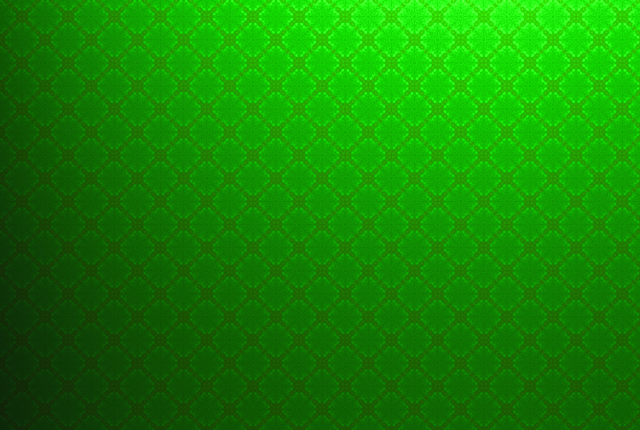
Reproduce this pattern procedurally as a Shadertoy shader.

```glsl
// Green damask wallpaper: staggered leafy medallions of broken filigree over a dotted olive ground, lit from the upper right.

const float PERIOD = 0.1074;                  // medallion spacing, in canvas heights
const vec2 ANCHOR = vec2(0.8566, 0.8537);     // centre of one medallion
const float TAU = 6.2831853;
const int SAMPLES = 3;                        // supersampling per axis

float hash(vec2 p) {
    vec3 h = fract(vec3(p.xyx) * 0.1031);
    h += dot(h, h.yzx + 33.33);
    return fract((h.x + h.y) * h.z);
}

float fill(float d, float soft) {
    return 1.0 - smoothstep(-soft, soft, d);
}

float stroke(float d, float halfWidth, float soft) {
    return fill(abs(d) - halfWidth, soft);
}

// Approximate distance to a leaf of the given radii, turned by an angle
float leaf(vec2 p, float angle, vec2 radii) {
    float c = cos(angle), s = sin(angle);
    vec2 q = vec2(c * p.x + s * p.y, c * p.y - s * p.x);
    return (length(q / radii) - 1.0) * min(radii.x, radii.y);
}

// Nearest centre of two interleaved square grids, giving diamond cells
vec2 diamondCell(vec2 p) {
    vec2 a = p - floor(p + 0.5);
    vec2 b = fract(p) - 0.5;
    return abs(a.x) + abs(a.y) < 0.5 ? a : b;
}

// Medallion outline: four broad lobes, notched at their tips
float rimRadius(float angle) {
    return 0.348 + 0.030 * cos(4.0 * angle) - 0.016 * cos(16.0 * angle);
}

// Leaf clusters on the shoulders of each lobe
float shoulderLeaves(vec2 q, float soft) {
    float cover = 0.0;
    for (int i = 0; i < 3; i++) {
        float angle = 0.16 + 0.19 * float(i);
        vec2 centre = (rimRadius(angle) - 0.045) * vec2(cos(angle), sin(angle));
        float turn = angle + 0.7 * (float(i) - 1.0);
        float strength = 1.0 - 0.2 * float(i);
        cover = max(cover, strength * fill(leaf(q - centre, turn, vec2(0.038, 0.021)), soft));
    }
    return cover;
}

// Dotted ground between medallions, with a rosette at each crossing
float groundTone(vec2 q, float soft) {
    float edge = (0.5 - q.x - q.y) * 0.707;
    float bead = length(vec2(edge, (fract((q.x - q.y) * 8.0) - 0.5) * 0.088));
    vec2 c = q - vec2(0.5, 0.0);
    float cr = length(c);
    float petals = 0.062 + 0.014 * cos(8.0 * atan(c.y, c.x));
    float tone = 0.82 + 0.11 * fill(bead - 0.017, soft);
    tone += 0.05 * cos(TAU * 9.0 * c.x) * cos(TAU * 9.0 * c.y);
    tone += 0.06 * stroke(cr - petals, 0.011, soft);
    return tone - 0.08 * fill(cr - 0.025, soft);
}

// Filigree and leaves inside the medallion
float medallionTone(vec2 q, float r, float angle, float soft) {
    float tone = 0.96;
    float lace = cos(16.0 * angle) * cos(TAU * 10.0 * r);
    tone += 0.05 * lace * smoothstep(0.06, 0.16, r);
    tone -= 0.09 * stroke(r - 0.165 - 0.040 * cos(8.0 * angle), 0.009, soft);
    tone -= 0.08 * stroke(r - 0.080 - 0.020 * cos(8.0 * angle), 0.009, soft);
    tone -= 0.08 * stroke(q.y, 0.007, soft) * fill(abs(r - 0.20) - 0.12, soft);
    tone -= 0.08 * stroke((q.x - q.y) * 0.707, 0.007, soft) * fill(abs(r - 0.18) - 0.10, soft);
    tone -= 0.09 * fill(r - 0.030, soft);
    return tone + 0.20 * shoulderLeaves(q, soft);
}

// Tone of the ornament: x = brightness, y = olive tint
vec2 ornament(vec2 p, float soft) {
    vec2 q = abs(p);
    q = vec2(max(q.x, q.y), min(q.x, q.y));
    float r = length(q);
    float angle = atan(q.y, q.x);
    float inside = fill(r - rimRadius(angle), soft + 0.010);
    float tone = mix(groundTone(q, soft), medallionTone(q, r, angle, soft), inside);
    return vec2(tone, 1.0 - inside);
}

// Light falls off downward and toward the left edge
float lighting(vec2 uv) {
    float vertical = 0.43 + 0.63 * pow(clamp(uv.y, 0.0, 1.0), 1.5);
    float side = 1.0 - 0.62 * pow(clamp(1.0 - uv.x / 0.78, 0.0, 1.0), 2.0);
    return vertical * (side - 0.07 * smoothstep(0.78, 1.0, uv.x));
}

vec3 shade(vec2 tone, float light) {
    float green = light * tone.x;
    float glow = smoothstep(0.84, 1.25, green);
    vec3 color = vec3(0.045 + 0.03 * green, green, 0.006);
    color.r += 0.11 * tone.y * light;
    color += vec3(0.28, 0.0, 0.25) * glow;
    color.b += 0.025 * (1.0 - smoothstep(0.15, 0.42, light));
    return color;
}

void mainImage(out vec4 fragColor, in vec2 fragCoord) {
    float soft = 0.4 / (iResolution.y * PERIOD);
    vec3 sum = vec3(0.0);
    for (int j = 0; j < SAMPLES; j++)
    for (int i = 0; i < SAMPLES; i++) {
        vec2 offset = (vec2(i, j) + 0.5) / float(SAMPLES) - 0.5;
        vec2 p = (fragCoord + offset) / iResolution.y;
        vec2 tone = ornament(diamondCell((p - ANCHOR) / PERIOD), soft);
        tone.x *= 0.975 + 0.05 * hash(floor(p * 340.0));   // woven grain
        sum += shade(tone, lighting((fragCoord + offset) / iResolution.xy));
    }
    fragColor = vec4(clamp(sum / float(SAMPLES * SAMPLES), 0.0, 1.0), 1.0);
}
```
